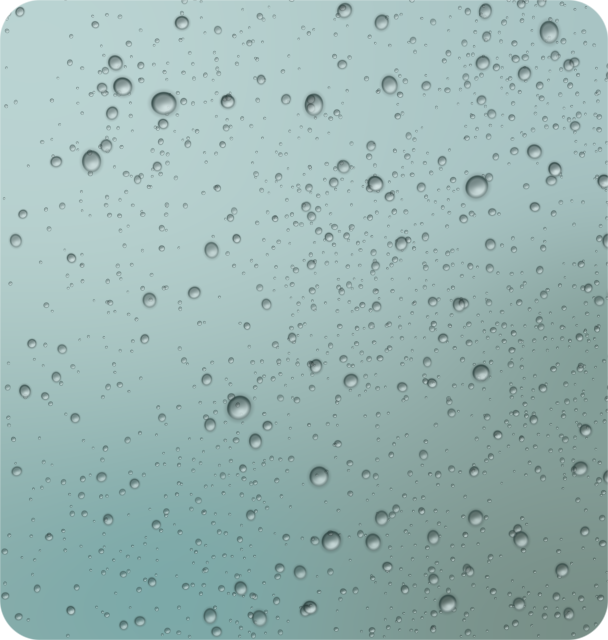
A WebGL 2 fragment shader for this texture:

```glsl
#version 300 es
precision highp float;
// Scattered water drops on a pane of misty glass with a soft teal-grey backdrop.

#define LAYERS 5
#define COARSE_CELLS 9.0
#define CELL_GROWTH 1.55
#define DENSITY 0.42
#define RADIUS_MIN 0.095
#define RADIUS_MAX 0.175
#define EDGE_SOFTNESS 1.1
#define CORNER_RADIUS 0.063
#define RIM_COLOR vec3(0.16, 0.25, 0.24)
#define GLINT_COLOR vec3(0.90, 0.96, 0.96)

uniform vec2 u_resolution;
out vec4 fragColor;

vec3 hash3(vec2 p) {
  vec3 q = fract(p.xyx * vec3(0.1031, 0.1030, 0.0973));
  q += dot(q, q.yxz + 33.33);
  return fract((q.xxy + q.yzz) * q.zyx);
}

float valueNoise(vec2 p) {
  vec2 cell = floor(p), f = fract(p);
  f = f * f * (3.0 - 2.0 * f);
  float low = mix(hash3(cell).x, hash3(cell + vec2(1, 0)).x, f.x);
  float high = mix(hash3(cell + vec2(0, 1)).x, hash3(cell + vec2(1, 1)).x, f.x);
  return mix(low, high, f.y);
}

float blob(vec2 p, vec2 center, vec2 size) {
  vec2 q = (p - center) / size;
  return exp(-dot(q, q));
}

// Blurred scenery behind the glass; uv spans 0 to 1 on both axes.
vec3 backdrop(vec2 uv) {
  float across = smoothstep(0.1, 1.0, uv.x);
  vec3 bottom = mix(vec3(0.54, 0.68, 0.67), vec3(0.47, 0.56, 0.53), across);
  vec3 top = mix(vec3(0.71, 0.81, 0.80), vec3(0.66, 0.77, 0.77), across);
  vec3 color = mix(bottom, top, smoothstep(0.02, 0.72, uv.y));
  color = mix(color, vec3(0.47, 0.66, 0.66), 0.75 * blob(uv, vec2(0.27, 0.07), vec2(0.26, 0.20)));
  color = mix(color, vec3(0.48, 0.59, 0.56), 0.70 * blob(uv, vec2(1.02, 0.44), vec2(0.26, 0.20)));
  color = mix(color, vec3(0.74, 0.84, 0.84), 0.60 * blob(uv, vec2(0.05, 0.92), vec2(0.40, 0.28)));
  return color;
}

// One layer of jittered drops, at most one in each cell.
vec3 addDrops(vec3 color, vec2 p, float layer, float pixel) {
  float cells = COARSE_CELLS * pow(CELL_GROWTH, layer);
  vec2 cell = floor(p * cells);
  vec2 key = cell + 71.0 * layer + 13.0;
  vec3 place = hash3(key);
  vec3 form = hash3(key + 317.0);

  // Clusters: small drops gather in patches, fewer on the left.
  vec2 middle = (cell + 0.5) / cells;
  float patches = smoothstep(0.2, 0.75, valueNoise(middle * 6.0 + 4.0));
  float chance = DENSITY * mix(0.55, 1.1, smoothstep(0.05, 0.5, middle.x));
  chance *= mix(1.0, 0.35 + 1.1 * patches, min(layer * 0.3, 1.0));
  if (place.z > chance) return color;

  // Local coordinates in which the outline is close to a unit circle.
  float radius = mix(RADIUS_MIN, RADIUS_MAX, form.x * form.x) / cells;
  float margin = 1.5 * radius * cells;
  vec2 center = (cell + mix(vec2(margin), vec2(1.0 - margin), place.xy)) / cells;
  vec2 q = (p - center) / radius;
  q.x *= mix(0.96, 1.16, form.y);
  float angle = atan(q.y, q.x + 1e-5);
  float d = length(q) * (1.0 + 0.04 * sin(2.0 * angle + 6.28 * form.z));

  float blur = EDGE_SOFTNESS * pixel / radius;
  float body = 1.0 - smoothstep(1.0 - blur, 1.0 + blur, d);
  float strength = mix(1.0, 0.5, layer / float(LAYERS - 1)) * mix(0.75, 1.0, form.z);

  // Refraction flips the light: dark above left, bright below right.
  float lit = dot(q, normalize(vec2(0.40, -0.90)));
  vec3 inside = mix(color * 0.67, GLINT_COLOR, 0.75 * smoothstep(-0.55, 0.65, lit));
  float glint = blob(q, vec2(0.15, -0.30), vec2(0.40, 0.28));
  inside = mix(inside, GLINT_COLOR, 0.5 * glint);
  float rim = smoothstep(0.62, 1.0, d);
  inside = mix(inside, RIM_COLOR, rim * mix(0.95, 0.50, smoothstep(-0.6, 0.8, lit)));

  // Faint contact shadow around the outline.
  float shadow = 0.16 * (1.0 - smoothstep(0.9, 1.45, d));
  color *= 1.0 - shadow * strength;
  return mix(color, inside, body * strength);
}

void main() {
  float pixel = 1.0 / u_resolution.y;
  vec2 p = gl_FragCoord.xy * pixel;
  vec2 uv = gl_FragCoord.xy / u_resolution;
  vec3 color = backdrop(uv);

  // Finest drops first, so the large ones lie on top.
  for (int i = LAYERS - 1; i >= 0; i--) {
    color = addDrops(color, p, float(i), pixel);
  }

  // White rounded corners.
  vec2 halfSize = 0.5 * u_resolution * pixel;
  vec2 corner = max(abs(p - halfSize) - halfSize + CORNER_RADIUS, 0.0);
  float outside = smoothstep(-pixel, pixel, length(corner) - CORNER_RADIUS);
  fragColor = vec4(mix(color, vec3(1.0), outside), 1.0);
}
```
